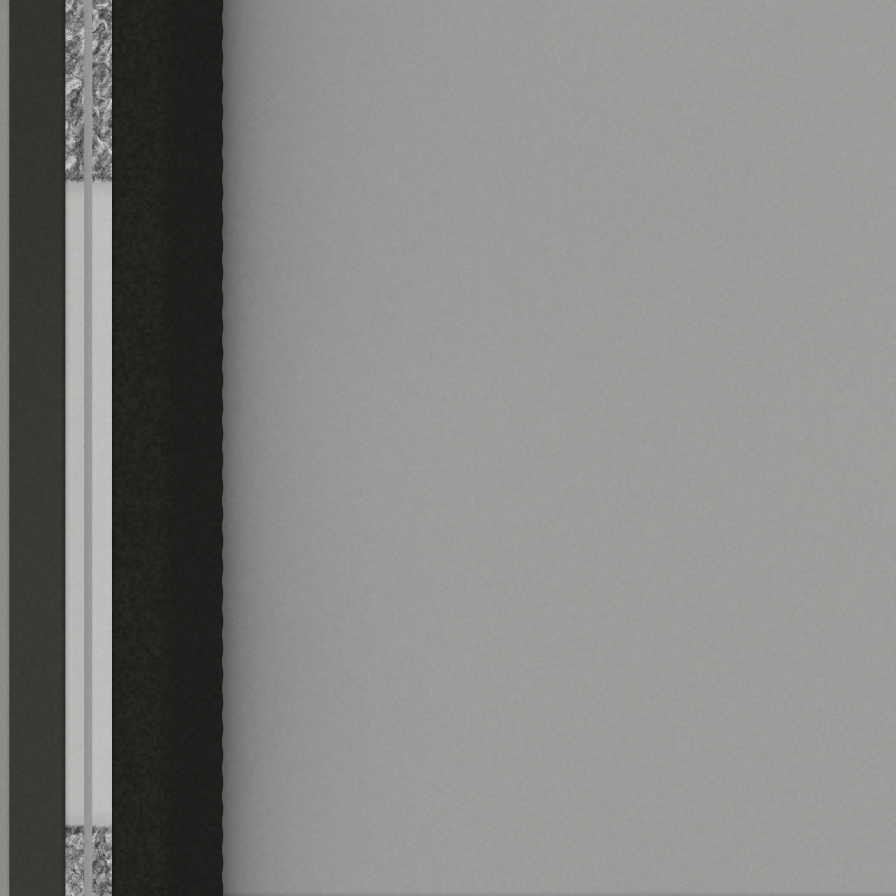
A WebGL 1 fragment shader for this background:

```glsl
precision highp float;
uniform vec2 u_resolution;

float hash(vec2 p) {
  vec3 q = fract(vec3(p.xyx) * 0.1031);
  q += dot(q, q.yzx + 33.33);
  return fract((q.x + q.y) * q.z);
}

float noise(vec2 p) {
  vec2 cell = floor(p), f = fract(p);
  f = f * f * (3.0 - 2.0 * f);
  return mix(mix(hash(cell), hash(cell + vec2(1.0, 0.0)), f.x),
             mix(hash(cell + vec2(0.0, 1.0)), hash(cell + 1.0), f.x), f.y);
}

float fbm(vec2 p) {
  float sum = 0.0, weight = 0.5;
  for (int i = 0; i < 4; i++) {
    sum += weight * noise(p);
    p = p * 2.03 + 7.1;
    weight *= 0.5;
  }
  return sum;
}

// Antialiased step, at least one pixel wide
float edge(float at, float v) {
  float halfWidth = 0.6 / min(u_resolution.x, u_resolution.y);
  return smoothstep(at - halfWidth, at + halfWidth, v);
}

float band(float lo, float hi, float v) {
  return edge(lo, v) * (1.0 - edge(hi, v));
}

// Plain wall with a soft shadow beside the frame
vec3 wallColor(vec2 uv) {
  float d = max(uv.x - 0.248, 0.0);
  float shade = 0.612 - 0.11 * exp(-d * 13.0) - 0.15 * exp(-d * 55.0);
  shade += 0.012 * (noise(uv * 4.0) - 0.5);
  shade -= 0.012 * smoothstep(0.7, 1.0, uv.y) * (1.0 - uv.x);
  shade -= 0.05 * (1.0 - smoothstep(0.0, 0.006, uv.y));
  return shade * vec3(1.0, 0.998, 0.985);
}

// Bright glazing with crinkled metal at both ends
vec3 glazingColor(vec2 uv) {
  float bright = 0.72 + 0.02 * edge(0.1, uv.x);
  bright -= 0.07 * (1.0 - smoothstep(0.0, 0.006, abs(uv.x - 0.073)));
  bright -= 0.06 * smoothstep(0.775, 0.798, uv.y);
  bright -= 0.05 * (1.0 - smoothstep(0.078, 0.1, uv.y));
  float warp = fbm(uv * 60.0);
  float folds = fbm(uv * vec2(190.0, 130.0) + 5.0 * warp);
  float metal = 0.53 + 0.85 * (folds - 0.47) + 0.12 * (hash(floor(uv * 512.0)) - 0.5);
  metal -= 0.1 * band(0.798, 0.806, uv.y) + 0.1 * band(0.07, 0.078, uv.y);
  float ends = max(smoothstep(0.794, 0.801, uv.y), 1.0 - smoothstep(0.075, 0.081, uv.y));
  float value = mix(bright, clamp(metal, 0.25, 0.8), ends);
  // Narrow centre bar
  float bar = 0.57 + 0.03 * smoothstep(0.094, 0.103, uv.x);
  value = mix(value, bar, band(0.094, 0.103, uv.x));
  return value * vec3(1.0, 1.0, 0.995);
}

void main() {
  vec2 uv = gl_FragCoord.xy / u_resolution;
  float grain = hash(floor(uv * 512.0)) - 0.5;
  float softGrain = noise(uv * 260.0) - 0.5;

  // Vertical members, from left to right
  vec3 color = vec3(0.54, 0.55, 0.53) - 0.05 * smoothstep(0.006, 0.0104, uv.x);
  vec3 outerFrame = vec3(0.222, 0.222, 0.207) - 0.025 * smoothstep(0.35, 1.0, uv.y);
  outerFrame -= 0.05 * smoothstep(0.067, 0.073, uv.x);
  color = mix(color, outerFrame, edge(0.0104, uv.x));
  color = mix(color, glazingColor(uv), edge(0.073, uv.x));

  vec3 innerFrame = mix(vec3(0.138, 0.136, 0.126), vec3(0.122, 0.12, 0.112),
                        smoothstep(0.175, 0.195, uv.x));
  innerFrame += 0.025 * softGrain * (1.0 - smoothstep(0.175, 0.195, uv.x));
  innerFrame -= 0.04 * (1.0 - smoothstep(0.125, 0.13, uv.x));
  color = mix(color, innerFrame, edge(0.125, uv.x));

  // Faintly uneven seam against the wall
  float seam = 0.2485 + 0.0007 * sin(uv.y * 210.0);
  color = mix(color, wallColor(uv), edge(seam, uv.x));

  color += 0.016 * grain + 0.014 * softGrain;
  gl_FragColor = vec4(color, 1.0);
}
```
